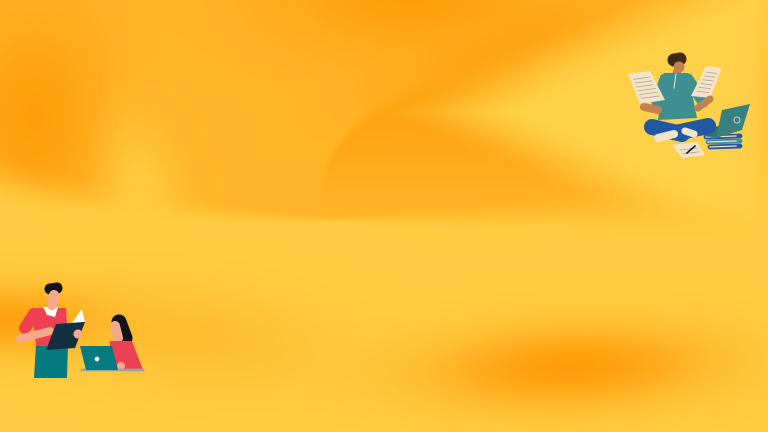
Give the GLSL for this background, as a Shadertoy shader.

```glsl
const float CANVAS_HEIGHT = 4.32;
const float DETAIL = 100.0;              // figure units per canvas unit
const vec2 READER_AT = vec2(6.28, 2.72);
const vec2 PAIR_AT = vec2(0.14, 0.54);
const vec3 AMBER = vec3(1.0, 0.61, 0.03);
const vec3 YELLOW = vec3(1.0, 0.85, 0.32);
const vec3 TEAL = vec3(0.24, 0.56, 0.57);
const vec3 DEEP_TEAL = vec3(0.02, 0.48, 0.50);
const vec3 DENIM = vec3(0.13, 0.34, 0.64);
const vec3 RED = vec3(0.93, 0.25, 0.32);
const vec3 SKIN = vec3(0.96, 0.66, 0.54);
const vec3 TAN = vec3(0.76, 0.50, 0.33);
const vec3 PAPER = vec3(0.95, 0.89, 0.79);
const vec3 INK = vec3(0.07, 0.07, 0.10);
const vec3 BROWN = vec3(0.25, 0.16, 0.10);

float pixel;                             // pixel size in figure units

// Soft elliptical glow with a tilt
float glow(vec2 p, vec2 centre, vec2 radius, float tilt) {
    float c = cos(tilt), s = sin(tilt);
    vec2 q = mat2(c, -s, s, c) * (p - centre) / radius;
    return exp(-dot(q, q));
}

// Shape distances
float capsule(vec2 p, vec2 a, vec2 b, float r) {
    vec2 e = b - a;
    return length(p - a - e * clamp(dot(p - a, e) / dot(e, e), 0.0, 1.0)) - r;
}

float disc(vec2 p, vec2 c, float r) { return length(p - c) - r; }

float side(vec2 p, vec2 a, vec2 b) {
    vec2 e = normalize(b - a);
    return dot(p - a, vec2(-e.y, e.x));
}

// Convex quad, corners clockwise
float quad(vec2 p, vec2 a, vec2 b, vec2 c, vec2 d) {
    return max(max(side(p, a, b), side(p, b, c)), max(side(p, c, d), side(p, d, a)));
}

void paint(inout vec3 col, float d, vec3 tint) {
    col = mix(col, tint, clamp(0.5 - d / pixel, 0.0, 1.0));
}

// Sheet with ruled lines parallel to its top edge
void sheet(inout vec3 col, vec2 p, vec2 a, vec2 b, vec2 c, vec2 d) {
    float edge = quad(p, a, b, c, d);
    paint(col, edge, PAPER);
    float rule = abs(fract(side(p, a, b) / 4.0) - 0.5) * 4.0 - 0.4;
    paint(col, max(edge + 3.0, rule), PAPER * 0.72);
}

// Flowing amber and yellow folds
vec3 folds(vec2 p) {
    float upper = mix(0.42, 0.82, glow(p, vec2(1.35, 2.45), vec2(0.4, 0.75), 0.25));
    upper = mix(upper, 0.04, glow(p, vec2(0.35, 3.15), vec2(0.7, 1.0), 0.0));
    upper = mix(upper, 0.03, glow(p, vec2(4.1, 4.4), vec2(1.3, 0.6), 0.0));
    upper = mix(upper, 0.15, glow(p, vec2(5.0, 3.85), vec2(1.2, 0.3), 0.4));
    float arch = length((p - vec2(4.9, 2.3)) / vec2(1.7, 1.25)) - 1.0;
    float blur = 0.03 + 0.1 * max(p.x - 3.4, 0.0);
    float inside = smoothstep(blur, -blur, arch) * smoothstep(2.0, 2.8, p.y);
    upper = mix(upper, 0.12 + 0.2 * smoothstep(3.2, 2.1, p.y), inside * 0.9);
    float wedge = (p.x - 4.5) * 0.45 - abs(p.y - 3.2) + 0.25;
    upper = mix(upper, 0.87, smoothstep(-0.1, 0.6, wedge));
    upper = mix(upper, 0.65, glow(p, vec2(7.7, 3.2), vec2(0.15, 1.0), 0.0));

    float lower = mix(0.8, 0.55, glow(p, vec2(1.9, 0.95), vec2(1.3, 0.5), -0.1));
    lower = mix(lower, 0.1, glow(p, vec2(0.1, 1.12), vec2(0.9, 0.33), 0.0));
    lower = mix(lower, 0.02, glow(p, vec2(5.7, 0.65), vec2(1.4, 0.4), 0.04));

    float crest = 2.08 + 0.35 * exp(-0.8 * p.x);
    float soft = 0.06 + 0.1 * abs(p.x - 3.3);
    return mix(AMBER, YELLOW, mix(lower, upper, smoothstep(-0.5 * soft, soft, p.y - crest)));
}

// Seated reader with sheets, laptop and books
void reader(inout vec3 col, vec2 q) {
    for (int i = 0; i < 3; i++) {
        float y = 11.0 + 5.0 * float(i);
        vec2 start = vec2(82.0 - 2.0 * float(i), y + 2.0);
        paint(col, capsule(q, start, vec2(112.0, y + 3.0), 2.4), i == 1 ? TEAL : DENIM);
        paint(col, capsule(q, start, vec2(108.0, y + 3.0), 0.6), PAPER);
    }
    paint(col, quad(q, vec2(72, 32), vec2(92, 34), vec2(92, 22), vec2(76, 24)), TEAL * 0.8);
    paint(col, quad(q, vec2(94, 50), vec2(122, 56), vec2(114, 30), vec2(88, 22)), TEAL * 0.9);
    paint(col, abs(disc(q, vec2(109, 40), 3.0)) - 0.4, PAPER);
    paint(col, capsule(q, vec2(50, 91), vec2(48, 85), 4.0), TAN);
    paint(col, quad(q, vec2(36, 87), vec2(60, 87), vec2(69, 42), vec2(30, 40)), TEAL);
    paint(col, capsule(q, vec2(37, 81), vec2(29, 58), 5.5), TEAL);
    paint(col, capsule(q, vec2(60, 81), vec2(75, 58), 5.5), TEAL);
    paint(col, capsule(q, vec2(48, 86), vec2(46, 72), 0.5), PAPER);
    paint(col, capsule(q, vec2(24, 33), vec2(54, 26), 8.0), DENIM);
    paint(col, capsule(q, vec2(80, 34), vec2(52, 28), 8.0), DENIM);
    paint(col, capsule(q, vec2(30, 22), vec2(46, 26), 4.0), PAPER);
    paint(col, capsule(q, vec2(57, 29), vec2(66, 26), 3.5), PAPER);
    sheet(col, q, vec2(0, 86), vec2(22, 89), vec2(37, 60), vec2(12, 56));
    sheet(col, q, vec2(78, 94), vec2(94, 92), vec2(82, 62), vec2(63, 64));
    sheet(col, q, vec2(44, 15), vec2(69, 18), vec2(77, 5), vec2(54, 2));
    paint(col, capsule(q, vec2(59, 7), vec2(67, 14), 0.8), INK);
    paint(col, capsule(q, vec2(16, 53), vec2(30, 50), 4.0), TAN);
    paint(col, capsule(q, vec2(70, 52), vec2(82, 61), 3.5), TAN);
    paint(col, capsule(q, vec2(46, 100), vec2(52, 101), 6.5), BROWN);
    paint(col, disc(q, vec2(51, 93), 5.5), TAN);
}

// Standing and sitting students
void pair(inout vec3 col, vec2 q) {
    paint(col, quad(q, vec2(22, 34), vec2(54, 34), vec2(53, 0), vec2(20, 0)), DEEP_TEAL);
    paint(col, quad(q, vec2(18, 70), vec2(52, 70), vec2(54, 32), vec2(22, 32)), RED);
    paint(col, capsule(q, vec2(20, 64), vec2(11, 50), 6.0), RED);
    paint(col, capsule(q, vec2(6, 39), vec2(36, 47), 4.0), SKIN);
    paint(col, quad(q, vec2(29, 71), vec2(44, 71), vec2(41, 61), vec2(33, 63)), vec3(1));
    paint(col, capsule(q, vec2(36, 89), vec2(43, 90), 5.5), INK);
    paint(col, capsule(q, vec2(40, 83), vec2(38, 73), 5.0), SKIN);
    paint(col, quad(q, vec2(58, 55), vec2(67, 68), vec2(68, 68), vec2(71, 56)), vec3(1));
    paint(col, quad(q, vec2(42, 54), vec2(71, 56), vec2(61, 30), vec2(32, 28)), INK + vec3(0, 0.12, 0.15));
    paint(col, disc(q, vec2(64, 44), 4.5), SKIN);
    paint(col, capsule(q, vec2(105, 56), vec2(111, 40), 7.5), INK);
    paint(col, capsule(q, vec2(101, 52), vec2(104, 40), 5.0), SKIN);
    paint(col, quad(q, vec2(96, 37), vec2(118, 37), vec2(129, 8), vec2(96, 8)), RED);
    paint(col, disc(q, vec2(107, 12), 4.0), SKIN);
    paint(col, capsule(q, vec2(68, 8), vec2(129, 8), 1.3), vec3(0.6, 0.63, 0.7));
    paint(col, quad(q, vec2(66, 32), vec2(98, 32), vec2(104, 8), vec2(72, 8)), DEEP_TEAL);
    paint(col, disc(q, vec2(83, 19), 2.3), vec3(1));
}

void mainImage(out vec4 fragColor, in vec2 fragCoord) {
    vec2 p = fragCoord / iResolution.y * CANVAS_HEIGHT;
    pixel = DETAIL * CANVAS_HEIGHT / iResolution.y;
    vec3 col = folds(p);
    reader(col, (p - READER_AT) * DETAIL);
    pair(col, (p - PAIR_AT) * DETAIL);
    fragColor = vec4(col, 1.0);
}
```
